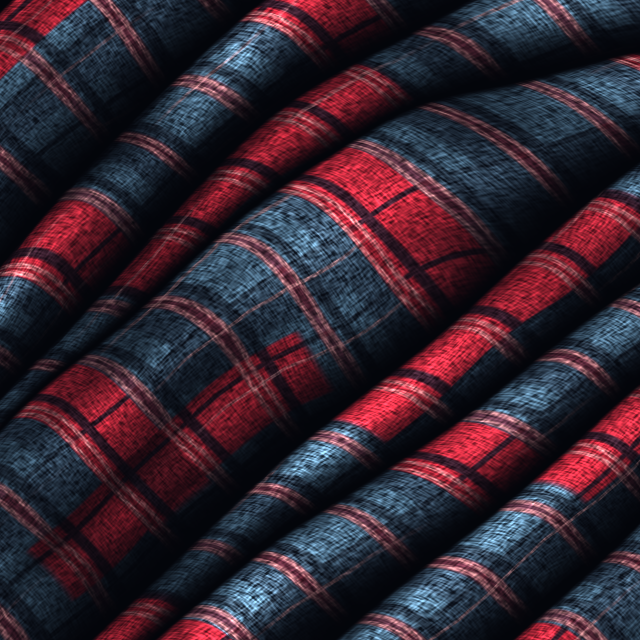
Write a three.js fragment shader that draws this texture.

```glsl
// Draped plaid cloth: overlapping diagonal folds, each hiding the one behind it.
// Every fold gives cloth coordinates (along, across) for red bands, frayed
// threads and weave, then rim light and valley shadow shade the result.
varying vec2 vUv;

#define FOLDS 9
#define ALONG_DIR vec2(0.77, 0.64)
#define NAVY vec3(0.05, 0.075, 0.115)
#define SLATE vec3(0.19, 0.29, 0.36)
#define SHEEN vec3(0.43, 0.53, 0.58)
#define RED vec3(0.80, 0.12, 0.17)
#define PINK vec3(0.92, 0.62, 0.60)
#define BLACK vec3(0.012, 0.018, 0.038)
#define RED_PERIOD vec2(0.55, 0.40)
#define THREAD_PERIOD vec2(0.137, 0.105)
#define SHADOW_WIDTH 0.17
#define GRAIN 0.75

vec2 gradientAt(vec2 cell) {
  vec2 k = vec2(dot(cell, vec2(127.1, 311.7)), dot(cell, vec2(269.5, 183.3)));
  return fract(sin(k) * 43758.55) * 2.0 - 1.0;
}

float gnoise(vec2 p) {
  vec2 c = floor(p), f = p - c, w = f * f * f * (f * (f * 6.0 - 15.0) + 10.0);
  vec2 e = vec2(0.0, 1.0);
  float low = mix(dot(gradientAt(c), f), dot(gradientAt(c + e.yx), f - e.yx), w.x);
  float high = mix(dot(gradientAt(c + e), f - e), dot(gradientAt(c + 1.0), f - 1.0), w.x);
  return mix(low, high, w.y);
}

// Signed distance to the nearest repeat of a line
float repeatLine(float x, float period) {
  return x - period * floor(x / period + 0.5);
}

float stripe(float x, float halfWidth, float blur) {
  return 1.0 - smoothstep(halfWidth - blur, halfWidth + blur, abs(x));
}

// Broken, wandering stitch line
float thread(float x, float along, float width) {
  x += 0.005 * gnoise(vec2(along * 16.0, 3.7));
  float fray = 0.62 + 0.9 * gnoise(vec2(along * 110.0, x * 260.0));
  return stripe(x, width, width * 0.5) * clamp(fray, 0.0, 1.0);
}

// Height of the crest of fold i
float ridge(float i, float x) {
  float left = -0.68 + 0.22 * i + 0.13 * sin(2.4 * (i - 3.55));
  float right = 0.2 + 0.18 * i;
  float bulge = 0.5 * smoothstep(2.5, 4.0, i) * x * (1.0 - x);
  return mix(left, right, x) + bulge + 0.045 * gnoise(vec2(x * 3.5, i * 7.3 + 0.4));
}

vec3 plaid(vec2 cloth, float fold) {
  float u = cloth.x, v = cloth.y;

  // Navy checks on slate
  float check = stripe(repeatLine(u + 0.07, 0.274), 0.045, 0.005);
  check = max(check, stripe(repeatLine(v + 0.1, 0.21), 0.03, 0.005));
  vec3 color = mix(SLATE, NAVY, 0.6 * check);

  // Red bands in both directions, present only over part of their run
  float gateAlong = smoothstep(-0.26, -0.14, sin(6.5 * u - 1.42 + fold * 2.3));
  float gateAcross = smoothstep(0.04, 0.16, sin(7.0 * v + 2.6 + fold * 1.9));
  float bandAlong = gateAlong * stripe(repeatLine(v, RED_PERIOD.y), 0.052, 0.003);
  float bandAcross = gateAcross * stripe(repeatLine(u, RED_PERIOD.x), 0.068, 0.003);
  color = mix(color, RED, 0.94 * max(bandAlong, bandAcross));
  color = mix(color, RED * 0.4, 0.8 * bandAlong * bandAcross);

  // Dark lines
  float dark = stripe(repeatLine(u + 0.025, THREAD_PERIOD.x), 0.009, 0.003);
  dark = max(dark, stripe(repeatLine(v + 0.03, THREAD_PERIOD.y), 0.004, 0.002));
  color = mix(color, NAVY * 0.7, 0.8 * dark);

  // Paired pink threads across, single pale stitches along
  float lineU = repeatLine(u + 0.055, THREAD_PERIOD.x) + 0.004 * gnoise(vec2(v * 12.0, fold));
  float pair = thread(abs(lineU) - 0.0085, v, 0.0042);
  float core = stripe(lineU, 0.013, 0.004);
  color = mix(color, RED * 0.62, 0.55 * core);
  color = mix(color, PINK, 0.85 * pair);
  float stitch = thread(repeatLine(v + 0.005, THREAD_PERIOD.y), u, 0.0025);
  float stitchFade = smoothstep(-0.15, 0.25, gnoise(vec2(u * 4.0, fold * 2.7 + 0.5)));
  return mix(color, PINK, 0.8 * stitch * stitchFade);
}

void main() {
  vec2 p = vUv;

  // Find the frontmost fold that covers this point
  float fold = 0.0, front = -0.5, crest = 2.0;
  for (int i = 0; i < FOLDS; i++) {
    fold = float(i);
    crest = ridge(fold, p.x);
    if (crest > p.y) break;
    front = max(front, crest);
  }
  float depth = max(crest - p.y, 0.0);
  float gap = max(p.y - front, 0.0);
  fold -= 4.0;

  // Cloth coordinates bend over the crest
  float along = dot(p, ALONG_DIR);
  float u = along - 0.055 * (1.0 - exp(-depth * 20.0)) - 0.84 + fold * 0.21;
  float v = depth * 0.77 - 0.23 + fold * 0.2;
  vec2 warp = vec2(gnoise(p * 4.0), gnoise(p * 4.0 + 17.3));
  vec2 cloth = vec2(u, v) + 0.035 * warp;

  // Rim light, valley shadow and soft wrinkles
  float rim = smoothstep(0.0, 0.012, depth) * (0.45 + 0.55 * smoothstep(0.0, 0.05, depth));
  float valley = smoothstep(0.0, min(SHADOW_WIDTH, 0.75 * (depth + gap)), gap);
  float wrinkle = gnoise(vec2(along * 3.0, depth * 11.0) + fold * 5.3);
  float light = rim * valley * (0.4 + 0.75 * exp(-depth * 5.0));
  light *= clamp(1.0 + 0.95 * wrinkle + 0.6 * gnoise(p * 2.3 + 4.0), 0.15, 1.6);

  // Woven grain and pale fibres on lit crests
  float weave = gnoise(cloth * vec2(70.0, 280.0)) + gnoise(cloth * vec2(280.0, 70.0));
  vec3 base = plaid(cloth, fold);
  vec3 color = BLACK + base * light * (1.0 + GRAIN * weave);
  float blueness = smoothstep(-0.05, 0.1, base.b - base.r);
  float fibre = clamp(0.55 + 1.1 * weave, 0.0, 1.5);
  color += SHEEN * mix(0.12, 0.5, blueness) * fibre * light * light;
  gl_FragColor = vec4(clamp(color, 0.0, 1.0), 1.0);
}
```
